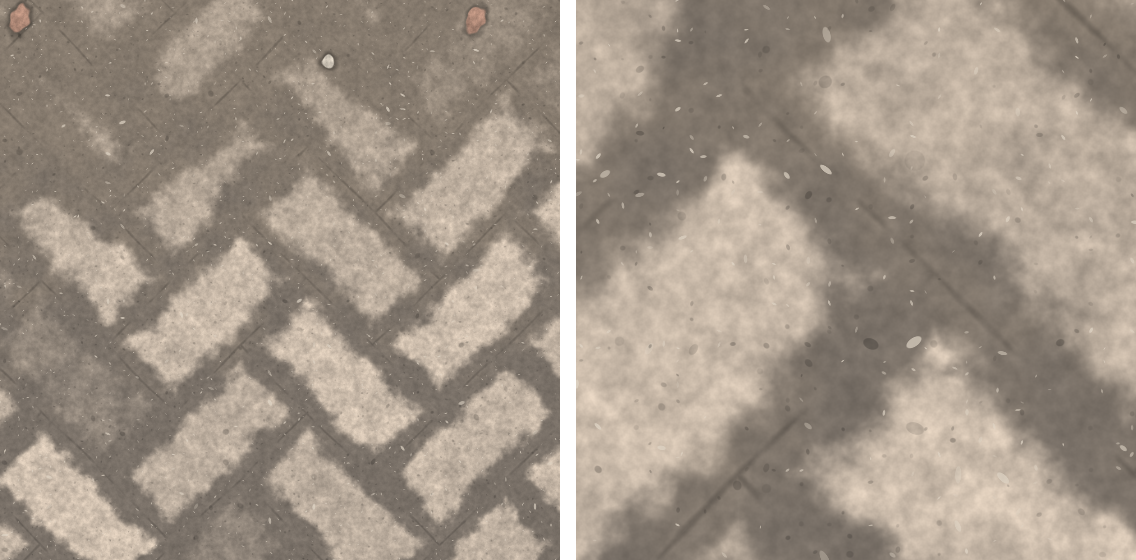
Left: the whole. Right: its middle third, enlarged.
This texture is drawn by a Shadertoy shader. Its source:

```glsl
// Herringbone pavers laid on the diagonal, half buried under grey-brown soil and grit.
#define PITCH 0.237              // spacing of brick columns and rows
#define ORIGIN vec2(0.608, 0.561) // centre of the reference brick
#define SOIL_RIM 0.029           // soil width from joint to bare brick
#define RAGGED 0.024             // roughness of the soil edge
#define SOIL_GREY vec3(0.48, 0.445, 0.41)
#define SOIL_BROWN vec3(0.525, 0.48, 0.43)
#define STONE vec3(0.84, 0.775, 0.705)
#define GRIT_PALE vec3(0.88, 0.84, 0.78)
#define LEAF vec3(0.69, 0.54, 0.47)

vec2 hash2(vec2 p) {
    vec3 h = fract(p.xyx * vec3(0.1031, 0.1030, 0.0973));
    h += dot(h, h.yzx + 33.33);
    return fract((h.xx + h.yz) * h.zy);
}

mat2 rotation(float a) {
    return mat2(cos(a), sin(a), -sin(a), cos(a));
}

float cornerSlope(vec2 cell, vec2 offset) {
    float a = 6.2832 * hash2(cell).x;
    return dot(vec2(cos(a), sin(a)), offset);
}

float gradientNoise(vec2 p) {
    vec2 i = floor(p), f = fract(p), e = vec2(1, 0);
    vec2 u = f * f * f * (f * (f * 6.0 - 15.0) + 10.0);
    return mix(mix(cornerSlope(i, f), cornerSlope(i + e, f - e), u.x),
               mix(cornerSlope(i + e.yx, f - e.yx), cornerSlope(i + 1.0, f - 1.0), u.x), u.y);
}

float fbm(vec2 p) {
    float sum = 0.0, amp = 1.0;
    for (int i = 0; i < 4; i++) {
        sum += amp * gradientNoise(p);
        p = rotation(0.6) * p * 2.03 + 17.3;
        amp *= 0.55;
    }
    return sum;
}

float box(vec2 p, vec2 halfSize) {
    vec2 q = abs(p) - halfSize;
    return length(max(q, 0.0)) + min(max(q.x, q.y), 0.0);
}

// Signed distance to the nearest brick slot in x, its column and row in yz.
vec3 herringbone(vec2 p) {
    vec2 q = (p - ORIGIN) / PITCH;
    vec3 nearest = vec3(9.0, 0.0, 0.0);
    for (int i = -1; i <= 1; i++)
    for (int j = -1; j <= 1; j++) {
        float column = round(q.x) + float(i);
        float odd = mod(column, 2.0);
        float row = round(q.y + 0.5 * odd) + float(j);
        vec2 local = rotation(0.7854 * (1.0 - 2.0 * odd)) * (q - vec2(column, row - 0.5 * odd));
        float d = box(local, vec2(0.7071, 0.35355)) * PITCH;
        if (d < nearest.x) nearest = vec3(d, column, row);
    }
    return nearest;
}

// How clean a brick is: soil thickens upward and along every sixth diagonal.
float cleanness(vec2 brick) {
    float buried = 1.0 - step(0.5, abs(mod(brick.x + brick.y, 6.0) - 3.0));
    float clean = 0.92 - 0.17 * max(brick.y, 0.0) - 0.25 * hash2(brick + 40.0).x;
    return mix(clean, 0.2, buried);
}

float mound(vec2 p, vec2 centre, float radius) {
    vec2 q = (p - centre) / radius;
    return exp(-dot(q, q));
}

// One randomly turned chip per cell; coverage in x, tone in y.
vec2 grit(vec2 p, float cells, float density, float px) {
    vec2 id = floor(p * cells), h = hash2(id + cells), k = hash2(id + 71.0);
    vec2 q = rotation(6.2832 * k.x) * (fract(p * cells) - 0.5 - 0.4 * (h - 0.5));
    float d = length(q * vec2(1.0, 1.0 + 1.8 * k.y)) - mix(0.09, 0.23, h.y);
    float aa = cells * px;
    return vec2(step(h.x, density) * smoothstep(aa, -aa, d), k.y);
}

void mainImage(out vec4 fragColor, in vec2 fragCoord) {
    float px = 1.0 / min(iResolution.x, iResolution.y);
    vec2 p = fragCoord * px;
    float coarse = fbm(p * 11.0), medium = fbm(p * 34.0 + 9.0), fine = fbm(p * 95.0 + 31.0);

    // Soil bed with faint cracks along the joints
    vec3 brick = herringbone(p + 0.006 * vec2(gradientNoise(p * 8.0), gradientNoise(p * 8.0 + 50.0)));
    vec3 color = mix(SOIL_GREY, SOIL_BROWN, smoothstep(0.2, 0.9, p.y + 0.3 * coarse));
    color *= 1.0 + 0.05 * coarse + 0.06 * medium + 0.10 * fine;
    float crack = smoothstep(0.0035, 0.0, abs(brick.x + 0.001 * medium));
    color *= 1.0 - 0.16 * crack * smoothstep(-0.1, 0.35, coarse);

    // Bare stone showing through the soil
    float drift = mound(p, vec2(0.09, 0.80), 0.19) + mound(p, vec2(0.62, 0.97), 0.16)
                + 0.6 * mound(p, vec2(0.40, 0.74), 0.09);
    float depth = -brick.x - SOIL_RIM - 0.06 * drift + RAGGED * (0.7 * coarse + 0.4 * medium);
    float soft = mix(0.009, 0.017, p.y);
    float clean = cleanness(brick.yz) * (1.0 - 0.5 * min(drift, 1.0));
    float bare = smoothstep(-soft, soft, depth) * clamp(clean + 0.16 * medium + 0.12 * coarse, 0.0, 1.0);
    vec3 stone = STONE * (1.0 + 0.05 * medium + 0.13 * fine);
    color = mix(color, stone, bare);

    // Loose grit, pale and dark, in three sizes
    for (int i = 0; i < 3; i++) {
        float size = float(i);
        vec2 chip = grit(p + 0.37 * size, 38.0 + 42.0 * size, 0.09 + 0.03 * size, px);
        vec3 tone = chip.y > 0.45 ? GRIT_PALE : color * 0.72;
        color = mix(color, tone, chip.x * mix(0.25, 0.75, fract(chip.y * 7.3)));
    }

    // Two dry leaves and a round pebble with short shadows
    for (int i = 0; i < 3; i++) {
        bool pebble = i == 2;
        vec2 centre = pebble ? vec2(0.586, 0.89) : vec2(0.035 + 0.815 * float(i), 0.965);
        vec2 q = rotation(0.35) * (p - centre) * (pebble ? vec2(1.0) : vec2(1.0, 0.62));
        float d = length(q) - (pebble ? 0.012 : 0.016) + 0.006 * gradientNoise(p * 60.0);
        color *= 1.0 - 0.3 * smoothstep(0.009, 0.0, d);
        vec3 tone = (pebble ? GRIT_PALE * 0.93 : LEAF) * (1.0 + 0.2 * fine + 6.0 * q.y);
        color = mix(color, tone, smoothstep(px, -px, d));
    }
    fragColor = vec4(clamp(color, 0.0, 1.0), 1.0);
}
```
